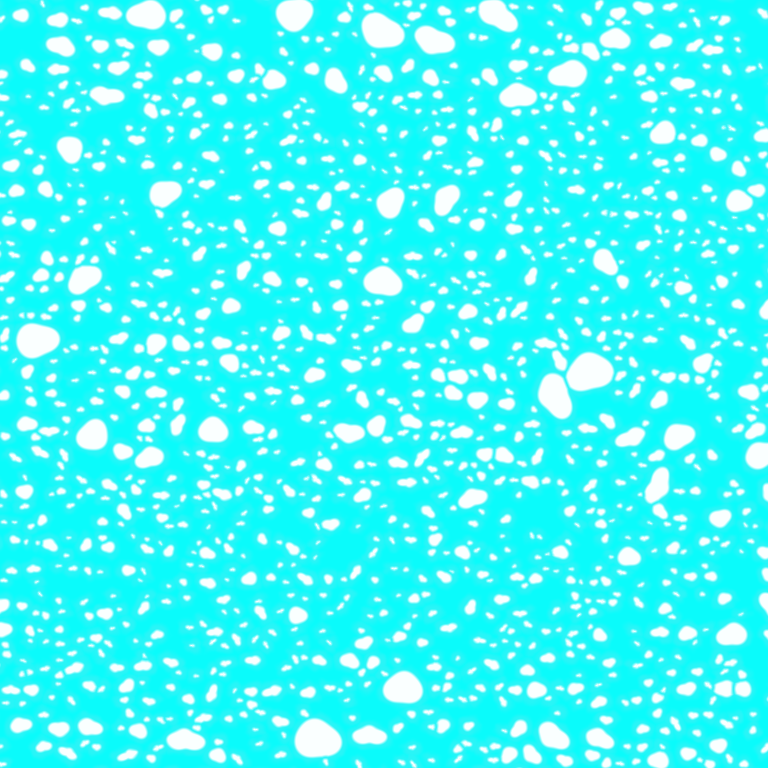
Give the GLSL for this pattern, as a Shadertoy shader.

```glsl
vec4 hash(vec3 p) {
    vec4 q = fract(p.xyzx * vec4(.1031, .1030, .0973, .1099));
    q += dot(q, q.wzxy + 33.33);
    return fract((q.xxyz + q.yzzw) * q.zywx);
}

float ellipseDistance(vec2 q, vec2 radii) {
    float k = length(q / radii);
    float slope = length(q / (radii * radii));
    return k < .3 ? (k - 1.) * radii.y : k * (k - 1.) / slope;
}

float cellCount(int layer) { return 13. * exp2(float(layer)); }

// Signed distance to the grain of one cell; also gives its centre and length
float grain(vec2 p, vec2 cell, int layer, out vec2 centre, out float len) {
    float n = cellCount(layer);
    vec4 place = hash(vec3(cell + 57., float(layer) * 19. + 3.));
    vec4 form = hash(vec3(cell + 131., float(layer) * 23. + 11.));

    float brick = .5 * mod(cell.y, 2.) - .25;
    centre = (cell + .5 + vec2(brick, 0.) + (place.xy - .5) * .56) / n;

    // Coarser and finer bands alternate up the canvas
    float band = .93 + .14 * cos(12.566 * centre.y);
    len = mix(.17, .38, form.x) * band / n;
    float presence = layer == 0 ? .36 : layer == 1 ? .82 : .5;
    if (place.z > presence) return 1.;

    float lean = 2. * form.z - 1.;
    float tilt = .4 * lean + .8 * lean * lean * lean;
    float aspect = mix(.4, .82, form.y) + (layer == 0 ? .08 : 0.);
    vec2 q = p - centre;
    q = vec2(cos(tilt) * q.x + sin(tilt) * q.y, cos(tilt) * q.y - sin(tilt) * q.x);
    float wobble = sin(3. * atan(q.y, q.x + 1e-6) + 6.283 * form.w);
    return ellipseDistance(q, len * vec2(1., aspect)) + .07 * len * wobble;
}

// Nearest grain of one layer
float layerDistance(vec2 p, int layer) {
    vec2 base = floor(p * cellCount(layer)), centre;
    float len, d = 1.;
    for (int j = -1; j <= 1; j++)
        for (int i = -1; i <= 1; i++)
            d = min(d, grain(p, base + vec2(i, j), layer, centre, len));
    return d;
}

// All layers: small grains yield to larger ones, and seams part neighbours
float grainField(vec2 p) {
    float nearest = 1., second = 1.;
    for (int layer = 0; layer < 3; layer++) {
        vec2 base = floor(p * cellCount(layer)), centre;
        for (int j = -1; j <= 1; j++)
            for (int i = -1; i <= 1; i++) {
                float len;
                float d = grain(p, base + vec2(i, j), layer, centre, len);
                if (d > .014) continue;
                float room = 1.;
                for (int k = 0; k < layer; k++)
                    room = min(room, layerDistance(centre, k));
                if (room < .75 * len + .002) continue;
                second = min(second, max(nearest, d));
                nearest = min(nearest, d);
            }
    }
    return max(nearest, .002 - .5 * (second - nearest));
}

float valueNoise(vec2 p) {
    vec2 c = floor(p), f = fract(p);
    f = f * f * (3. - 2. * f);
    float low = mix(hash(vec3(c, 7.)).x, hash(vec3(c + vec2(1, 0), 7.)).x, f.x);
    float high = mix(hash(vec3(c + vec2(0, 1), 7.)).x, hash(vec3(c + 1., 7.)).x, f.x);
    return mix(low, high, f.y);
}

void mainImage(out vec4 fragColor, in vec2 fragCoord) {
    vec2 p = fragCoord / iResolution.y;
    float d = grainField(p);

    // Cyan ground, slightly paler around the grains
    float halo = smoothstep(.011, .002, d + .006 * (valueNoise(p * 110.) - .5));
    vec3 ground = mix(vec3(.04, .985, .985), vec3(.16, .96, .97), halo);

    // Soft-edged white grains
    float softness = max(.0024, .8 / iResolution.y);
    float cover = smoothstep(softness, -softness, d);
    fragColor = vec4(mix(ground, vec3(.98, 1., 1.), cover), 1.);
}
```
